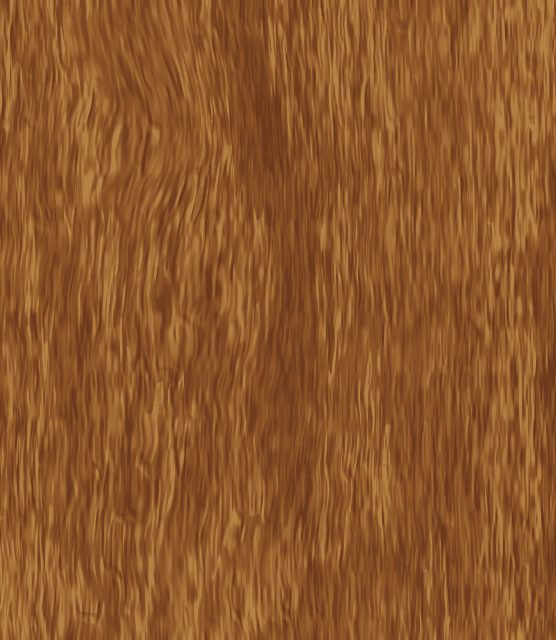
A WebGL 1 fragment shader for this texture:

```glsl
precision highp float;
uniform vec2 u_resolution;

const vec3 DARK_WOOD = vec3(0.425, 0.225, 0.112);
const vec3 MID_WOOD = vec3(0.565, 0.342, 0.156);
const vec3 PALE_WOOD = vec3(0.705, 0.508, 0.268);

float hash(vec2 p) {
  vec3 h = fract(vec3(p.xyx) * 0.1031);
  h += dot(h, h.yzx + 33.33);
  return fract((h.x + h.y) * h.z);
}

float noise(vec2 p) {
  vec2 cell = floor(p);
  vec2 f = fract(p);
  f = f * f * (3.0 - 2.0 * f);
  float low = mix(hash(cell), hash(cell + vec2(1.0, 0.0)), f.x);
  float high = mix(hash(cell + vec2(0.0, 1.0)), hash(cell + 1.0), f.x);
  return mix(low, high, f.y);
}

float fbm(vec2 p) {
  float sum = 0.0;
  float weight = 0.53;
  for (int i = 0; i < 4; i++) {
    sum += weight * noise(p);
    p = p * 2.03 + vec2(17.3, 9.1);
    weight *= 0.5;
  }
  return sum;
}

// Sideways swell of the grain around a point
float swell(vec2 p, vec2 center, vec2 size) {
  vec2 d = (p - center) / size;
  return exp(-dot(d, d));
}

// Bend the straight grain into slow curves, calmer to the right
vec2 bendGrain(vec2 p) {
  float calm = mix(1.0, 0.45, smoothstep(0.45, 0.65, p.x));
  float bend = 0.06 * (noise(p * vec2(3.0, 2.2) + 4.7) - 0.5);
  bend += 0.010 * (noise(p * vec2(8.0, 8.0) + 21.0) - 0.5);
  bend += 0.005 * (noise(p * vec2(26.0, 26.0) + 55.0) - 0.5);
  bend -= 0.04 * swell(p, vec2(0.27, 0.80), vec2(0.11, 0.13));
  return vec2(p.x + calm * bend, p.y);
}

// Growth bands: slow rise in tone, then a sharp frayed edge
float growthBand(vec2 p, float fray) {
  p.y += 0.08 * fray;
  float wander = mix(4.6, 1.8, smoothstep(0.48, 0.72, p.x));
  float level = p.x * 7.0 + wander * fbm(p * vec2(3.6, 1.7) + 2.4) + 0.22 * fray;
  float phase = fract(level);
  return phase / 0.95 * (1.0 - smoothstep(0.94, 1.0, phase));
}

// Broad dark heart streak with a soft left and a crisp right side
float heartStreak(vec2 p, float fray) {
  float edge = mix(0.505, 0.42, smoothstep(0.55, 0.92, p.y));
  edge += 0.03 * (noise(vec2(p.y * 8.0, 3.0)) - 0.5);
  float side = p.x - edge + 0.04 * fray;
  float body = smoothstep(-0.13, -0.01, side) * (1.0 - smoothstep(-0.004, 0.006, side));
  return body * smoothstep(-0.1, 0.4, p.y);
}

// Thin line where a stretched noise crosses its middle value
float grainLine(vec2 p, float width) {
  return 1.0 - smoothstep(0.3 * width, width, abs(noise(p) - 0.5));
}

// Long broken dark seams that follow the grain
float darkSeam(vec2 p) {
  float ridge = abs(fbm(p * vec2(13.0, 1.2) + 31.0) - 0.5);
  float broken = smoothstep(0.35, 0.6, noise(p * vec2(18.0, 5.0)));
  return (1.0 - smoothstep(0.004, 0.022, ridge)) * broken;
}

void main() {
  vec2 p = gl_FragCoord.xy / u_resolution.y;
  vec2 grain = bendGrain(p);

  float fray = noise(grain * vec2(170.0, 16.0)) - 0.5;
  float band = growthBand(grain, fray);
  float heart = heartStreak(p, fray);
  float cloud = fbm(p * vec2(6.0, 3.0) + 12.0) - 0.5;

  // Fibres, and cut pores with a lit rim beside each dark line
  float fibre = smoothstep(0.2, 0.8, noise(grain * vec2(215.0, 17.0) + 5.0)) - 0.5;
  float fine = smoothstep(0.15, 0.85, noise(grain * vec2(350.0, 42.0) + 43.0)) - 0.5;
  vec2 poreSpace = grain * vec2(95.0, 13.0) + 97.0;
  float pore = grainLine(poreSpace, 0.14);
  float rim = grainLine(poreSpace + vec2(0.36, 0.05), 0.14);
  float sparse = smoothstep(0.3, 0.65, noise(grain * vec2(60.0, 22.0) + 71.0));
  float open = mix(0.6, 1.1, band) * (1.0 - 0.35 * heart);

  float tone = 0.51 + 0.28 * (band - 0.47) + 0.38 * cloud;
  tone += open * (0.42 * fibre + 0.52 * fine + sparse * (0.34 * rim - 0.34 * pore));
  tone -= 0.25 * heart + 0.24 * darkSeam(grain);
  tone = clamp(tone, 0.0, 1.0);

  vec3 color = mix(DARK_WOOD, MID_WOOD, min(tone * 2.0, 1.0));
  color = mix(color, PALE_WOOD, max(tone * 2.0 - 1.0, 0.0));
  gl_FragColor = vec4(color, 1.0);
}
```
